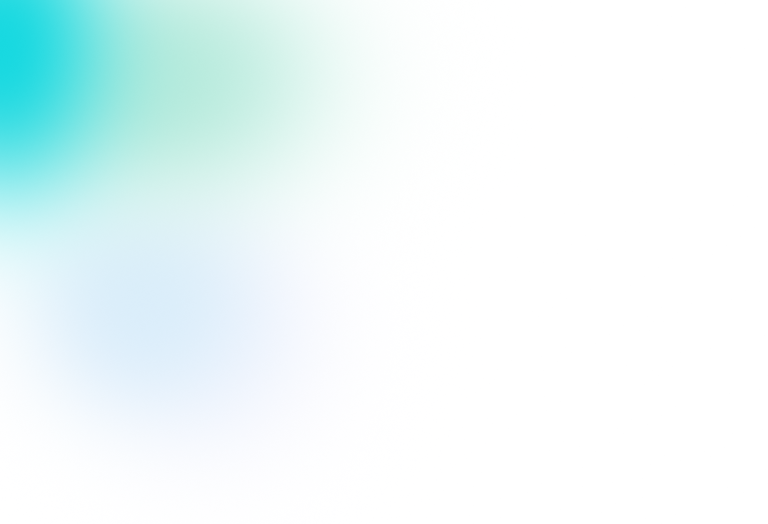
A Shadertoy shader for this background:

```glsl
// Soft cyan, mint and pale blue glows fading from the upper left into white.

const vec3 WHITE    = vec3(1.0);
const vec3 LAVENDER = vec3(0.945, 0.952, 0.995);
const vec3 SKY      = vec3(0.855, 0.930, 0.982);
const vec3 MINT     = vec3(0.720, 0.920, 0.865);
const vec3 CYAN     = vec3(0.095, 0.850, 0.880);

// Elliptical glow: 1 at its center, with a slightly flattened top
float glow(vec2 p, vec2 center, vec2 radius) {
    float d = length((p - center) / radius);
    return exp(-pow(d, 2.4));
}

// Lay a tinted glow over the colour below it
vec3 addGlow(vec3 base, vec3 tint, float strength, vec2 p, vec2 center, vec2 radius) {
    return mix(base, tint, strength * glow(p, center, radius));
}

// Fine hash used to hide banding in the slow gradients
float hash(vec2 p) {
    return fract(sin(dot(p, vec2(12.99, 78.23))) * 43758.5);
}

void mainImage(out vec4 fragColor, in vec2 fragCoord) {
    // Canvas units: height is 1
    vec2 p = fragCoord / iResolution.y;

    // Glows from back to front
    vec3 color = WHITE;
    color = addGlow(color, LAVENDER, 0.75, p, vec2(0.40, 0.37), vec2(0.23, 0.25));
    color = addGlow(color, SKY,      0.95, p, vec2(0.27, 0.41), vec2(0.22, 0.20));
    color = addGlow(color, MINT,     1.00, p, vec2(0.30, 0.85), vec2(0.31, 0.24));
    color = addGlow(color, CYAN,     1.00, p, vec2(0.00, 0.91), vec2(0.20, 0.28));

    // Dither by less than one colour step
    color += (hash(fragCoord) - 0.5) / 255.0;
    fragColor = vec4(clamp(color, 0.0, 1.0), 1.0);
}
```
